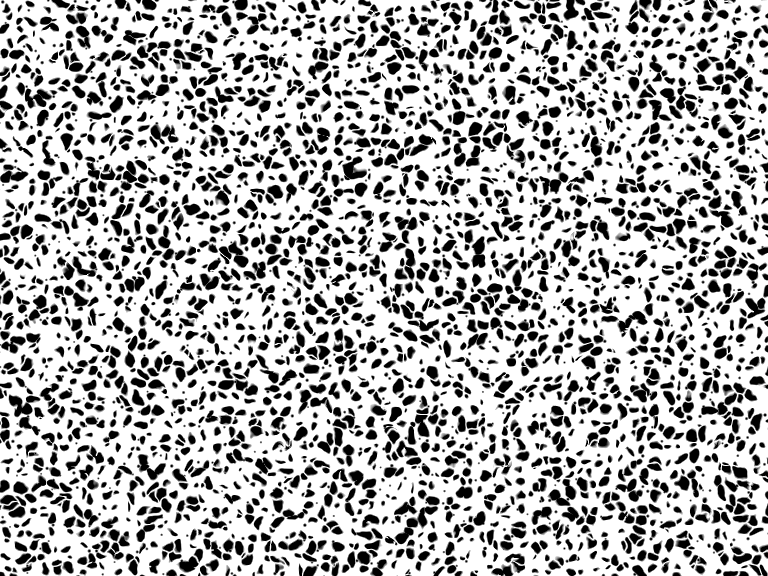
Write a Shadertoy shader that draws this texture.

```glsl
// Dense field of small irregular black blobs on white.
// Warped ellipses sit on a jittered grid, loosely follow a slow flow,
// and are parted by narrow white channels; specks fill the rest.

#define ROWS 47.0          // grid cells per canvas height
#define JITTER 0.76        // spread of centres inside a cell
#define MIN_RADIUS 0.15    // in cells
#define RADIUS_RANGE 0.33
#define STRETCH 0.5        // extra elongation of the ellipses
#define CHANNEL 0.08       // half width of the gap between blobs
#define COARSE_WARP 0.5    // bends whole blobs
#define FINE_WARP 0.19     // roughens outlines
#define SPECK_SHARE 0.3    // part of cells holding a speck
#define EDGE 0.0027        // edge softness, in canvas heights
#define INK vec3(0.0)
#define PAPER vec3(1.0)

float hash(vec2 p) {
    return fract(sin(dot(p, vec2(127.1, 311.7))) * 43758.5453);
}

vec2 hash2(vec2 p) {
    return vec2(hash(p), hash(p + 57.3));
}

float noise(vec2 p) {
    vec2 i = floor(p), f = fract(p);
    f = f * f * (3.0 - 2.0 * f);
    return mix(mix(hash(i), hash(i + vec2(1, 0)), f.x),
               mix(hash(i + vec2(0, 1)), hash(i + vec2(1, 1)), f.x), f.y);
}

vec2 noise2(vec2 p) {
    return vec2(noise(p), noise(p + 31.7)) - 0.5;
}

// Approximate signed distance to an ellipse with the given half axes
float ellipse(vec2 p, vec2 axes) {
    float k = length(p / axes);
    return k * (k - 1.0) / max(length(p / (axes * axes)), 1e-4);
}

// Nearest blob, cut along the line halfway to the second nearest
float blobs(vec2 p) {
    vec2 base = floor(p);
    float nearest = 9.0, second = 9.0;
    vec2 nearestDir = vec2(0), secondDir = vec2(0);
    for (int y = -1; y <= 1; y++)
    for (int x = -1; x <= 1; x++) {
        vec2 cell = base + vec2(x, y);
        vec2 offset = p - cell - 0.5 - JITTER * (hash2(cell) - 0.5);
        float radius = MIN_RADIUS + RADIUS_RANGE * hash(cell + 11.9);
        float stretch = 1.0 + STRETCH * hash(cell + 23.4);
        float angle = 6.283 * noise(cell * 0.12) + 2.4 * (hash(cell + 37.8) - 0.5);
        float c = cos(angle), s = sin(angle);
        float d = ellipse(mat2(c, -s, s, c) * offset, radius * vec2(stretch, 1.0 / stretch));
        vec2 dir = offset / max(length(offset), 1e-3);
        if (d < nearest) {
            second = nearest;
            secondDir = nearestDir;
            nearest = d;
            nearestDir = dir;
        } else if (d < second) {
            second = d;
            secondDir = dir;
        }
    }
    // Dividing by the slope keeps the channel evenly wide and crisp
    float cut = (nearest - second) / max(length(nearestDir - secondDir), 0.5);
    // Here and there the channel closes and neighbours fuse
    float fuse = smoothstep(0.68, 0.74, noise(p * 0.7 + 90.0));
    return max(nearest, cut + mix(CHANNEL, -0.3, fuse));
}

// Sparse tiny dots
float specks(vec2 p) {
    vec2 cell = floor(p);
    vec2 centre = cell + 0.5 + 0.7 * (hash2(cell + 71.2) - 0.5);
    float radius = mix(0.05, 0.12, hash(cell + 83.6));
    float d = length(p - centre) - radius;
    return hash(cell + 95.1) < SPECK_SHARE ? d : 9.0;
}

void mainImage(out vec4 fragColor, in vec2 fragCoord) {
    vec2 p = fragCoord / iResolution.y * ROWS + 5.0;
    vec2 warped = p + COARSE_WARP * noise2(p * 1.2) + FINE_WARP * noise2(p * 2.7);

    float d = min(blobs(warped), specks(p + 0.37));
    float softness = ROWS * max(EDGE, 1.0 / iResolution.y);
    float paper = clamp(0.5 + d / softness, 0.0, 1.0);
    fragColor = vec4(mix(INK, PAPER, paper), 1.0);
}
```
